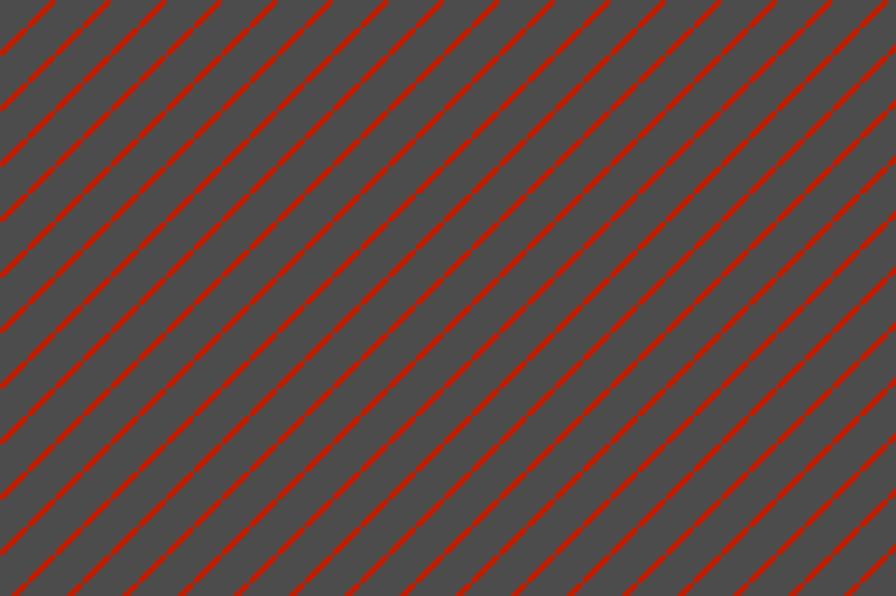
Reproduce this pattern procedurally as a Shadertoy shader.

```glsl
// Red diagonal hairlines on dark grey, built from square tiles that start at the top left.
// Each tile holds one stroke from corner to corner; the tile edges trim its ends,
// so every line pinches slightly where two tiles meet.

// Signed distance to the trimmed strokes, in tile units.
float strokeDistance(vec2 p) {
    float diagonal = abs(fract(p.x + p.y + 0.5) - 0.5) * 0.70711;
    float strip = diagonal - 0.052;

    // Offset from the nearest tile corner; strokes fill two opposite quadrants.
    vec2 corner = p - floor(p + 0.5);
    float trim = sign(corner.x * corner.y) * min(abs(corner.x), abs(corner.y));
    return max(strip, trim);
}

void mainImage(out vec4 fragColor, in vec2 fragCoord) {
    // Tiles: 10.74 down the canvas, about 16.2 across it.
    float tilesPerPixel = 10.737 / iResolution.y;
    vec2 p = vec2(fragCoord.x, iResolution.y - fragCoord.y) * tilesPerPixel;

    // Smooth the stroke edge over a little more than one pixel.
    float edge = 0.75 * tilesPerPixel;
    float coverage = 1.0 - smoothstep(-edge, edge, strokeDistance(p));

    vec3 grey = vec3(0.30);
    vec3 red = vec3(0.76, 0.11, 0.0);
    fragColor = vec4(mix(grey, red, coverage), 1.0);
}
```
